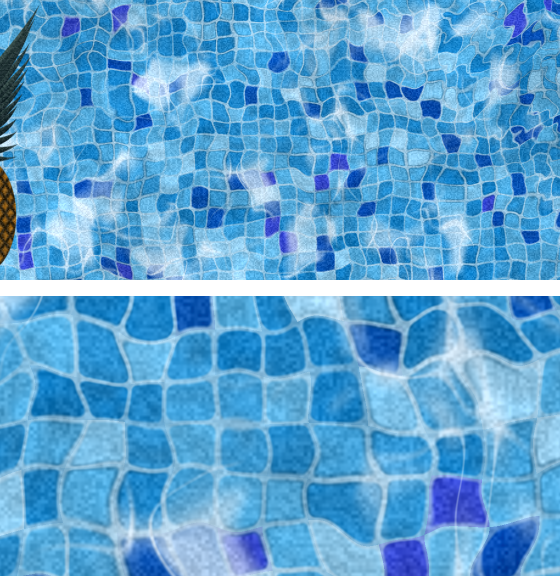
Top, the full canvas; bottom, a detail of the centre.
Write a Shadertoy shader that draws this texture.

```glsl
// Blue mosaic pool floor seen through rippling water, with a pineapple at the left edge.
// A square tile grid is bent by layered noise, coloured per cell by hash, then lit by
// soft caustic patches and thin bright ripples; the fruit is drawn with distance shapes.

const float TILES = 17.0;          // tiles per canvas height
const float GRID_TILT = 0.035;
const float GROUT_WIDTH = 0.045;   // half width, in tiles
const float DEEP_SHARE = 0.11;
const float VIOLET_SHARE = 0.014;
const float GRAIN_SCALE = 230.0;
const float GRAIN_AMOUNT = 0.15;
const int LEAVES = 13;
const int SAMPLES = 2;             // per axis, smooths every edge

const vec3 DEEP   = vec3(0.02, 0.27, 0.66);
const vec3 VIOLET = vec3(0.20, 0.27, 0.78);
const vec3 MID    = vec3(0.07, 0.47, 0.73);
const vec3 SKY    = vec3(0.31, 0.65, 0.84);
const vec3 PALE   = vec3(0.57, 0.78, 0.90);
const vec3 GROUT  = vec3(0.70, 0.83, 0.91);
const vec3 GLINT  = vec3(0.86, 0.92, 0.97);
const vec3 SHADOW = vec3(0.06, 0.29, 0.43);
const vec3 LEAF_DARK  = vec3(0.07, 0.13, 0.15);
const vec3 LEAF_LIGHT = vec3(0.27, 0.36, 0.34);
const vec3 RIND_DARK  = vec3(0.16, 0.13, 0.07);
const vec3 RIND_LIGHT = vec3(0.72, 0.46, 0.10);

float hash(vec2 p) {
    return fract(sin(dot(p, vec2(127.1, 311.7))) * 43758.5453);
}

float noise(vec2 p) {
    vec2 i = floor(p), f = fract(p);
    f = f * f * (3.0 - 2.0 * f);
    return mix(mix(hash(i), hash(i + vec2(1, 0)), f.x),
               mix(hash(i + vec2(0, 1)), hash(i + vec2(1, 1)), f.x), f.y);
}

vec2 noise2(vec2 p) {
    return vec2(noise(p), noise(p + vec2(37.3, 91.7))) - 0.5;
}

// Refraction: broad sway, small wobble, and diagonal ripples towards the upper right
vec2 refractWater(vec2 p, vec2 uv) {
    float rough = mix(0.75, 1.25, smoothstep(0.2, 0.9, uv.y));
    float corner = smoothstep(1.9, 2.7, uv.x + uv.y);
    vec2 diagonal = vec2(p.x + p.y, 2.2 * (p.y - p.x)) * 0.7;
    return p + rough * (1.0 * noise2(p * 0.45) + 0.42 * noise2(p * 1.2 + 11.0))
             + corner * 1.1 * noise2(diagonal);
}

vec3 tileColor(vec2 cell) {
    float pick = hash(cell + 3.0) + 0.10 * (noise(cell * 0.45) - 0.5);
    float tone = 0.8 * hash(cell + 17.0) + 0.2 * noise(cell * 0.3 + 5.0);
    vec3 color = mix(MID, SKY, smoothstep(0.12, 0.68, tone));
    color = mix(color, PALE, smoothstep(0.70, 0.95, tone));
    if (pick < DEEP_SHARE) color = mix(DEEP, MID, 0.3 * tone);
    if (pick < VIOLET_SHARE) color = VIOLET;
    return color;
}

vec3 pool(vec2 uv) {
    vec2 p = uv * TILES;
    vec2 q = refractWater(p + GRID_TILT * vec2(p.y, -p.x), uv);
    vec2 cell = floor(q), f = fract(q) - 0.5;

    // Rounded tile with pale grout and patchy dark rims
    float corner = 0.12 + 0.16 * hash(cell + 29.0);
    vec2 box = abs(f) - (0.5 - corner);
    float edge = length(max(box, 0.0)) + min(max(box.x, box.y), 0.0) - corner;
    vec3 color = tileColor(cell);
    color *= 0.92 + 0.2 * noise(q * 2.3 + 8.0);
    float rim = smoothstep(-0.16, -0.05, edge) * smoothstep(0.5, 0.8, noise(p * 0.8 + 41.0));
    color = mix(color, SHADOW, 0.45 * rim);
    float grout = smoothstep(-GROUT_WIDTH - 0.05, -GROUT_WIDTH + 0.03, edge);
    color = mix(color, GROUT, grout * (0.35 + 0.55 * noise(p * 0.7 + 23.0)));

    // Caustic light: soft patches plus thin wandering ripples
    vec2 w = p + 1.6 * noise2(p * 0.6 + 60.0);
    float patches = 0.55 * noise(w * 0.33 + 70.0) + 0.45 * noise(w * vec2(1.1, 0.7));
    float ridge = 1.0 - abs(2.0 * noise(w * vec2(0.9, 0.55) + 15.0) - 1.0);
    float light = 0.75 * smoothstep(0.54, 0.86, patches);
    light += 0.42 * smoothstep(0.86, 1.0, ridge) * smoothstep(0.35, 0.65, patches);
    color = mix(color, GLINT, min(light, 0.9));
    return color * (0.93 + 0.14 * noise(p * 0.25 + 33.0));
}

// Fruit body and a fan of tapered, curved leaves
vec3 pineapple(vec3 color, vec2 uv, float soft) {
    vec2 b = (uv - vec2(-0.06, 0.23)) / vec2(0.118, 0.205);
    vec2 lattice = vec2(uv.x + 0.7 * uv.y, uv.x - 0.7 * uv.y) * 27.0;
    vec2 scale = abs(fract(lattice) - 0.5);
    float bump = smoothstep(0.5, 0.12, max(scale.x, scale.y));
    vec3 rind = mix(RIND_DARK, RIND_LIGHT, bump * (0.35 + 0.65 * noise(uv * 70.0)));
    color = mix(color, rind, smoothstep(soft, -soft, (length(b) - 1.0) * 0.118));

    for (int i = 0; i < LEAVES; i++) {
        float t = float(i) / float(LEAVES - 1);
        float r = hash(vec2(float(i), 7.0));
        vec2 root = vec2(-0.05, mix(0.44, 0.72, t));
        vec2 tip = vec2(0.045 + 0.045 * r + 0.05 * t * t, mix(0.44, 0.98, t));
        vec2 axis = tip - root;
        float along = clamp(dot(uv - root, axis) / dot(axis, axis), 0.0, 1.0);
        vec2 spine = root + axis * along + vec2(0.03, -0.03) * along * (1.0 - along);
        float d = length(uv - spine) - 0.015 * (1.0 - along * along);
        float sheen = smoothstep(-0.012, 0.012, uv.y - spine.y) * (0.4 + 0.6 * r);
        color = mix(color, mix(LEAF_DARK, LEAF_LIGHT, sheen), smoothstep(soft, -soft, d));
    }
    return color;
}

void mainImage(out vec4 fragColor, in vec2 fragCoord) {
    float pixel = 1.0 / iResolution.y;
    vec3 color = vec3(0.0);
    for (int k = 0; k < SAMPLES * SAMPLES; k++) {
        vec2 offset = (vec2(k % SAMPLES, k / SAMPLES) + 0.5) / float(SAMPLES) - 0.5;
        vec2 uv = (fragCoord + offset) * pixel;
        color += pineapple(pool(uv), uv, 0.6 * pixel);
    }
    color /= float(SAMPLES * SAMPLES);
    color += GRAIN_AMOUNT * (noise(fragCoord * pixel * GRAIN_SCALE) - 0.5);
    fragColor = vec4(clamp(color, 0.0, 1.0), 1.0);
}
```
